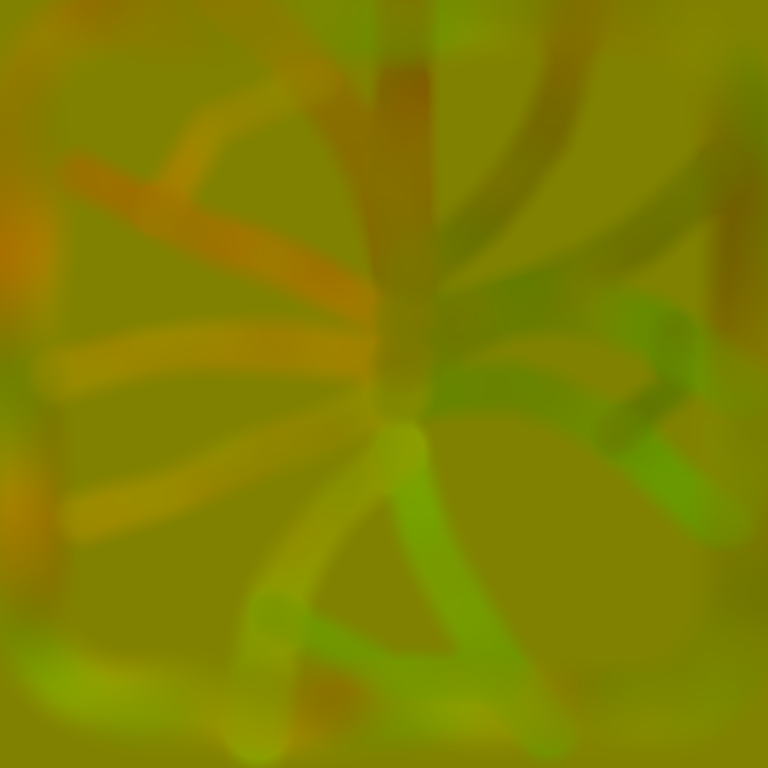
This texture map is drawn by a WebGL 1 fragment shader. Its source:

```glsl
precision highp float;
// Soft olive flow map: curved tinted veins spread from a short trunk to a blotchy rim.
uniform vec2 u_resolution;

#define SPOKES 11.0
#define STEPS 7.0
#define TINT 0.098
#define VEIN_WIDTH 0.046
#define EDGE_SOFTNESS 0.036
#define BEND 0.13
#define WARP 0.022
#define RIM_WIDTH 0.075
#define HUB vec2(0.52, 0.53)
#define BASE vec3(0.502, 0.506, 0.0)

const float PI = 3.14159;

float hash(vec2 p) {
  return fract(sin(dot(p, vec2(127.1, 311.7))) * 43758.5453);
}

float noise(vec2 p) {
  vec2 cell = floor(p);
  vec2 f = fract(p);
  f = f * f * (3.0 - 2.0 * f);
  return mix(mix(hash(cell), hash(cell + vec2(1.0, 0.0)), f.x),
             mix(hash(cell + vec2(0.0, 1.0)), hash(cell + 1.0), f.x), f.y);
}

// Two independent noise channels centred on zero
vec2 noise2(vec2 p) {
  return vec2(noise(p), noise(p + 37.4)) - 0.5;
}

float segmentDistance(vec2 p, vec2 a, vec2 b) {
  vec2 ab = b - a;
  float t = clamp(dot(p - a, ab) / dot(ab, ab), 0.0, 1.0);
  return length(p - a - ab * t);
}

float roundedBox(vec2 p, vec2 halfSize, float radius) {
  vec2 q = abs(p) - halfSize + radius;
  return length(max(q, 0.0)) + min(max(q.x, q.y), 0.0) - radius;
}

float band(float dist, float width) {
  return 1.0 - smoothstep(width - EDGE_SOFTNESS, width, dist);
}

// Point on a bent spoke, t = 0 at the trunk and 1 at the rim
vec2 spokePoint(float index, float t) {
  float id = mod(index, SPOKES);
  float angle = (id + 0.5) * 2.0 * PI / SPOKES - 0.5 * PI;
  angle += 0.7 * cos(angle) * max(-sin(angle), 0.0);   // opens a gap below
  vec2 dir = vec2(cos(angle), sin(angle));
  vec2 start = HUB + vec2(0.0, 0.13 * dir.y);
  float reach = 0.45 / max(abs(dir.x), abs(dir.y));
  reach = min(reach, 0.53) - 0.1 * abs(dir.y);
  float bend = BEND * (hash(vec2(id, 4.0)) - 0.5) * 2.0 * abs(dir.x);
  return start + dir * reach * t + vec2(-dir.y, dir.x) * bend * sin(PI * t);
}

void main() {
  vec2 uv = gl_FragCoord.xy / u_resolution;
  vec2 p = uv + WARP * noise2(uv * 7.0);
  vec2 flow = vec2(0.0);
  float total = 0.0;

  for (float i = 0.0; i < SPOKES; i++) {
    // Spoke: nearest piece gives distance and direction
    float nearest = 9.0;
    float along = 0.0;
    vec2 heading = vec2(0.0);
    vec2 a = spokePoint(i, 0.0);
    for (float s = 1.0; s <= STEPS; s++) {
      vec2 b = spokePoint(i, s / STEPS);
      float d = segmentDistance(p, a, b);
      if (d < nearest) {
        nearest = d;
        along = s / STEPS;
      }
      // Blended directions avoid seams between the pieces
      heading += normalize(b - a) * exp(-d * d * 300.0);
      a = b;
    }
    float weight = band(nearest, VEIN_WIDTH + 0.008 * noise(uv * 8.0 + i));
    flow -= weight * heading / max(length(heading), 0.0001);
    total += weight;

    // Cross vein to the next spoke
    if (hash(vec2(i, 9.0)) > 0.5) {
      vec2 from = spokePoint(i, 0.62);
      vec2 to = spokePoint(i + 1.0, 0.78);
      vec2 middle = 0.5 * (from + to) + 0.12 * (0.5 * (from + to) - HUB);
      float d = min(segmentDistance(p, from, middle), segmentDistance(p, middle, to));
      float link = band(d, VEIN_WIDTH * 0.9);
      flow += link * normalize(from - to + 0.5 * (HUB - middle));
      total += link;
    }
  }

  // Brown trunk through the hub
  float trunk = band(segmentDistance(p, HUB - vec2(0.0, 0.01), HUB + vec2(0.0, 0.36)), 0.043);
  flow -= trunk * vec2(0.0, 1.2);
  total += trunk;

  // Rim with mixed tints
  float rimDistance = abs(roundedBox(p - vec2(0.5, 0.53), vec2(0.47, 0.45), 0.14));
  float rim = 1.0 - smoothstep(0.02, RIM_WIDTH, rimDistance);
  flow += rim * (2.4 * noise2(uv * 6.0 + 11.0) - 1.1 * (uv - HUB));
  total += rim;

  // Average overlaps and vary the strength softly
  flow /= max(total, 1.0);
  flow *= 0.55 + 0.75 * noise(uv * 9.0 + 5.0);
  flow += 0.5 * min(total, 1.0) * noise2(uv * 13.0 + 3.0);
  gl_FragColor = vec4(BASE + vec3(TINT * flow, 0.0), 1.0);
}
```
